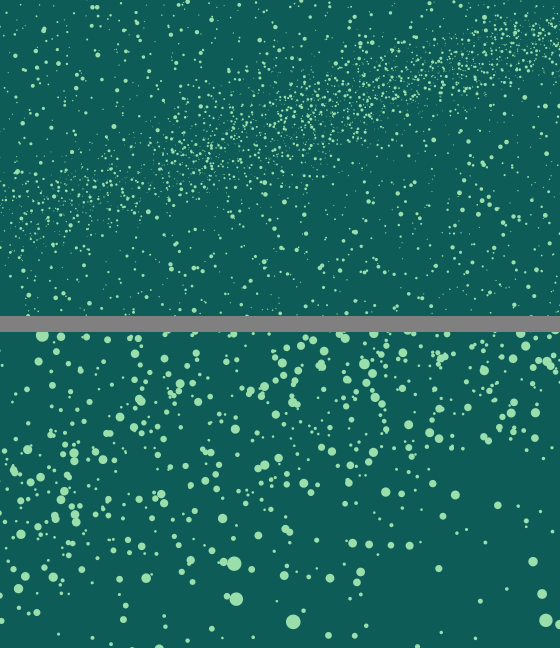
Top, the full canvas; bottom, a detail of the centre.
Reproduce this texture procedurally as a Shadertoy shader.

```glsl
// Pale green speckles on deep teal, with a diagonal drift of finer grains.
#define GROUND vec3(0.05, 0.36, 0.34)
#define INK vec3(0.60, 0.87, 0.67)
#define FIELD_LAYERS 4
#define FIELD_CELL 0.075
#define FIELD_RADII vec2(0.0018, 0.0078)
#define DRIFT_LAYERS 6
#define DRIFT_CELL 0.032
#define DRIFT_RADII vec2(0.0013, 0.0050)
#define DRIFT_START 0.31
#define DRIFT_SLOPE 0.335
#define DRIFT_WIDTH 0.105

// Integer hash: four random values per cell and layer.
vec4 hash4(vec2 cell, float layer) {
    uvec4 v = uvec4(ivec4(ivec2(cell), int(layer), 17));
    v = v * 1664525u + 1013904223u;
    v += v.yzxy * v.wxyz;
    v ^= v >> 16u;
    v += v.yzxy * v.wxyz;
    v ^= v >> 15u;
    return vec4(v >> 8u) / 16777216.0;
}

float valueNoise(vec2 p) {
    vec2 i = floor(p), f = fract(p);
    f = f * f * (3.0 - 2.0 * f);
    float low = mix(hash4(i, 90.0).x, hash4(i + vec2(1, 0), 90.0).x, f.x);
    float high = mix(hash4(i + vec2(0, 1), 90.0).x, hash4(i + vec2(1, 1), 90.0).x, f.x);
    return mix(low, high, f.y);
}

// Bell-shaped profile across the drift, broadest near the middle.
float driftProfile(vec2 p, float spread) {
    float offset = p.y - DRIFT_START - DRIFT_SLOPE * p.x;
    float middle = (p.x - 0.93) / 0.32;
    float width = spread * (DRIFT_WIDTH + 0.055 * exp(-middle * middle));
    return exp(-offset * offset / (width * width));
}

float fieldDensity(vec2 p) {
    return mix(0.97, 0.22, driftProfile(p, 1.45));
}

float driftDensity(vec2 p) {
    return driftProfile(p, 1.0) * (0.35 + 0.9 * valueNoise(p * 6.0));
}

// Coverage of one layer of jittered discs.
float speckles(vec2 p, float cellSize, vec2 radii, float layer, bool inDrift, float pixel) {
    float cover = 0.0;
    vec2 home = floor(p / cellSize);
    for (int y = -1; y <= 1; y++)
    for (int x = -1; x <= 1; x++) {
        vec2 cell = home + vec2(x, y);
        vec4 rnd = hash4(cell, layer);
        vec2 centre = (cell + rnd.xy) * cellSize;
        float radius = mix(radii.x, radii.y, pow(rnd.z, 2.2));
        float dist = length(p - centre);
        if (dist > radius + pixel) continue;
        float density = inDrift ? driftDensity(centre) : fieldDensity(centre);
        if (rnd.w > density) continue;
        float disc = clamp((radius - dist) / pixel + 0.5, 0.0, 1.0);
        cover = max(cover, disc * min(1.0, 1.3 * radius / pixel));
    }
    return cover;
}

void mainImage(out vec4 fragColor, in vec2 fragCoord) {
    vec2 p = fragCoord / iResolution.y;
    float pixel = 1.0 / iResolution.y;
    float cover = 0.0;

    // Large scattered dots, thinned along the drift
    for (int i = 0; i < FIELD_LAYERS; i++) {
        float layer = float(i) + 1.0;
        vec2 shift = FIELD_CELL * hash4(vec2(layer), 50.0).xy;
        cover = max(cover, speckles(p + shift, FIELD_CELL, FIELD_RADII, layer, false, pixel));
    }

    // Fine grains gathered in the drift
    for (int i = 0; i < DRIFT_LAYERS; i++) {
        float layer = float(i) + 21.0;
        vec2 shift = DRIFT_CELL * hash4(vec2(layer), 50.0).xy;
        cover = max(cover, speckles(p + shift, DRIFT_CELL, DRIFT_RADII, layer, true, pixel));
    }

    fragColor = vec4(mix(GROUND, INK, cover), 1.0);
}
```
